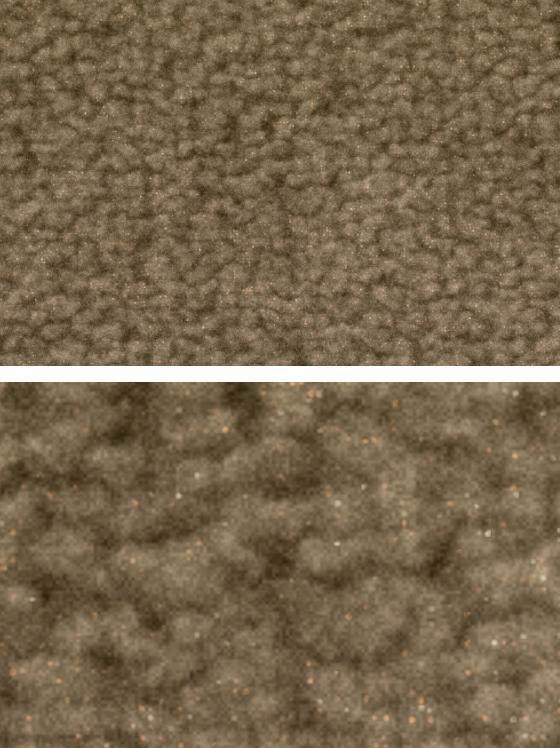
Top: the whole. Bottom: its middle third, enlarged.
Reproduce this texture procedurally as a WebGL 2 fragment shader.

```glsl
#version 300 es
precision highp float;
// Woolly knitted fabric: lit fuzzy tufts, dark gaps, a soft seam and glinting fibres.
#define TUFT_SIZE vec2(0.052, 0.038)
#define TUFT_CONTRAST 0.20
#define RELIEF 0.17
#define FUZZ 0.19
#define GRAIN 0.12
#define SEAM_DEPTH 0.045
#define GLINT_SCALE 118.0
#define GLINT_SHARE 0.22
#define BASE_COLOR vec3(0.464, 0.396, 0.295)
#define TONE_COLOR vec3(1.0, 0.92, 0.90)

uniform vec2 u_resolution;
out vec4 fragColor;

// Integer hash giving three values in 0..1 per lattice cell
vec3 hash3(vec2 cell, float seed) {
    uvec3 v = uvec3(ivec3(cell, seed)) * 1664525u + 1013904223u;
    v.x += v.y * v.z; v.y += v.z * v.x; v.z += v.x * v.y;
    v ^= v >> 16u;
    v.x += v.y * v.z; v.y += v.z * v.x; v.z += v.x * v.y;
    return vec3(v >> 8u) / 16777216.0;
}

float noise(vec2 p, float seed) {
    vec2 i = floor(p), f = fract(p);
    f = f * f * (3.0 - 2.0 * f);
    float low = mix(hash3(i, seed).x, hash3(i + vec2(1, 0), seed).x, f.x);
    float high = mix(hash3(i + vec2(0, 1), seed).x, hash3(i + vec2(1, 1), seed).x, f.x);
    return mix(low, high, f.y) - 0.5;
}

// Smooth union of scattered, tilted domes in staggered rows; p is in tuft cells
float tuftHeight(vec2 p) {
    vec2 home = floor(p);
    float sum = 0.0;
    for (int y = -1; y <= 1; y++)
    for (int x = -1; x <= 1; x++) {
        vec2 cell = home + vec2(x, y);
        vec3 r = hash3(cell, 1.0);
        vec2 d = p - cell - 0.5 - 0.7 * (r.xy - 0.5);
        d.y += d.x * (r.z - 0.45) * 0.9;
        float peak = 0.86 + 0.28 * fract(r.z * 7.31);
        sum += exp(6.0 * (peak - 1.7 * dot(d, d)));
    }
    return log(sum + 8.0) / 6.0;
}

// Two wandering vertical furrows, broken up along their length
float seam(vec2 p, float centre) {
    float depth = 0.0;
    for (int i = 0; i < 2; i++) {
        float k = float(i);
        float path = centre + 0.16 * k - 0.09 * (p.y - 0.4) + 0.03 * noise(vec2(p.y * 7.0, k), 2.0);
        float d = (p.x - path) / 0.03;
        float patchy = 0.75 + noise(vec2(k, p.y * 14.0), 3.0);
        depth += exp(-d * d) * patchy * mix(1.0, 0.7 * smoothstep(0.3, 0.7, p.y), k);
    }
    return depth;
}

// Tiny bright fibre tips, mostly copper with some white
vec3 glints(vec2 p, float pixel) {
    vec2 q = p * GLINT_SCALE, cell = floor(q);
    vec3 r = hash3(cell, 4.0), s = hash3(cell, 5.0);
    float clump = 1.0 + 1.8 * noise(p * 14.0, 6.0);
    float radius = mix(0.18, 0.34, s.x), edge = 0.18 + 0.5 * pixel * GLINT_SCALE;
    float d = length(fract(q) - mix(vec2(0.3), vec2(0.7), r.yz));
    float spot = 1.0 - smoothstep(radius - edge, radius + edge, d);
    vec3 tint = s.y < 0.68 ? vec3(0.25, 0.13, 0.06) : vec3(0.24, 0.24, 0.24);
    return tint * spot * step(r.x, GLINT_SHARE * clump) * mix(0.25, 1.3, s.z * s.z);
}

void main() {
    vec2 p = gl_FragCoord.xy / u_resolution.y;
    float aspect = u_resolution.x / u_resolution.y;

    // Ragged tuft outlines from a two-scale warp
    vec2 warp = 0.014 * vec2(noise(p * 22.0, 7.0), noise(p * 22.0, 8.0))
              + 0.013 * vec2(noise(p * 62.0, 9.0), noise(p * 62.0, 10.0));
    vec2 q = (p + warp) / TUFT_SIZE;
    q.x += 0.5 * mod(floor(q.y), 2.0) * 0.0 + 0.1 * q.y;

    // Height shading plus light from the upper left
    float height = tuftHeight(q);
    float slope = height - tuftHeight(q + vec2(-0.14, 0.22));
    float tone = TUFT_CONTRAST * (height - 0.79) + RELIEF * slope;

    // Broad unevenness, woolly fuzz and fine grain
    tone += 0.045 * noise(p * 4.0, 11.0) + 0.04 * noise(p * 11.0, 12.0);
    tone += FUZZ * (0.55 * noise(p * 42.0, 13.0) + 0.5 * noise(p * 85.0, 14.0));
    tone += GRAIN * (0.7 * noise(p * 165.0, 15.0) + noise(p * 320.0, 16.0));
    tone -= SEAM_DEPTH * seam(p, 0.5 * aspect);

    // Warmer toward the bottom, olive toward the top
    vec3 color = BASE_COLOR + TONE_COLOR * tone;
    color += vec3(0.006, -0.001, 0.009) * (1.0 - 2.0 * p.y);
    color += glints(p, 1.0 / u_resolution.y) * smoothstep(-0.22, 0.06, tone);
    fragColor = vec4(clamp(color, 0.0, 1.0), 1.0);
}
```
